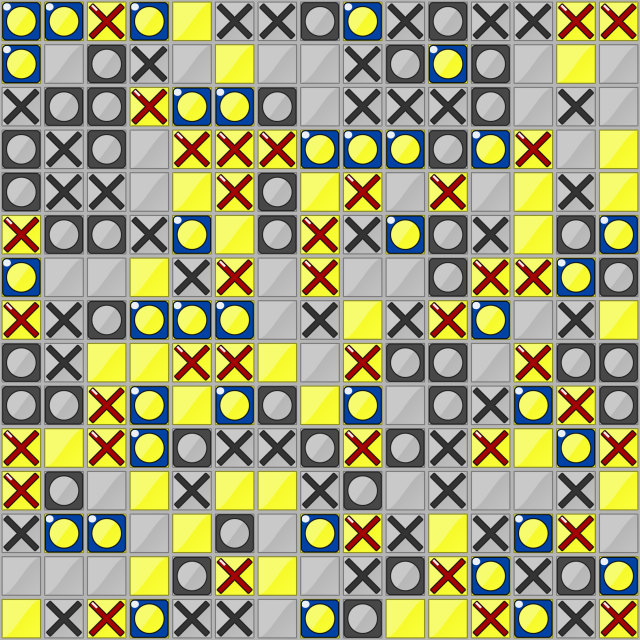
This pattern is drawn by a Shadertoy shader. Its source:

```glsl
#define CELLS 15.0
#define TILE_HALF 0.462
#define EDGE_WIDTH 0.022
#define INK_WIDTH 0.024
#define CROSS_REACH 0.335
#define CROSS_HALF_WIDTH 0.078
#define RING_HALF 0.450
#define HOLE_RADIUS 0.335
#define LIT_SHARE 0.47
#define BLANK_SHARE 0.36
#define CROSS_SHARE 0.35

float hash(vec2 p, float seed) {
    vec3 q = fract(vec3(p.xyx + seed) * vec3(0.1031, 0.1030, 0.0973));
    q += dot(q, q.yzx + 33.33);
    return fract((q.x + q.y) * q.z);
}

float roundBox(vec2 p, vec2 halfSize, float radius) {
    vec2 q = abs(p) - halfSize + radius;
    return length(max(q, 0.0)) + min(max(q.x, q.y), 0.0) - radius;
}

vec2 turn45(vec2 p) {
    return vec2(p.x + p.y, p.y - p.x) * 0.70711;
}

float crossShape(vec2 p) {
    vec2 q = abs(turn45(p));
    if (q.y > q.x) q = q.yx;
    return roundBox(q, vec2(CROSS_REACH * 1.41421 + 0.06, CROSS_HALF_WIDTH), 0.035);
}

float ringShape(vec2 p) {
    return max(roundBox(p, vec2(RING_HALF), 0.10), HOLE_RADIUS - length(p));
}

float fill(float d, float aa) {
    return smoothstep(aa, -aa, d);
}

// Glossy face: pale above an S-curve, deeper below it
vec3 tileFace(vec2 p, bool lit, float aa) {
    float curve = mix(-TILE_HALF, TILE_HALF, smoothstep(-0.5, 0.5, p.x));
    float below = fill(p.y - curve, aa + 0.015);
    float fade = clamp(0.5 + 0.6 * (p.x - p.y), 0.0, 1.0);
    vec3 pale = lit ? vec3(0.97, 0.99, 0.43) : vec3(0.79);
    vec3 deep = lit ? mix(vec3(0.95, 0.96, 0.08), vec3(0.98, 1.0, 0.24), fade)
                    : vec3(mix(0.67, 0.76, fade));
    return mix(pale, deep, below);
}

void mainImage(out vec4 fragColor, in vec2 fragCoord) {
    vec2 grid = fragCoord / iResolution.y * CELLS;
    float aa = 0.75 * CELLS / iResolution.y;
    vec2 id = floor(grid);
    vec2 p = fract(grid) - 0.5;

    bool lit = hash(id, 3.7) < LIT_SHARE;
    float pick = hash(id, 41.3);
    bool isBlank = pick < BLANK_SHARE;
    bool isCross = pick < BLANK_SHARE + CROSS_SHARE;

    // Grout, tile edge and face
    float tile = roundBox(p, vec2(TILE_HALF), 0.02);
    vec3 edge = lit ? vec3(0.50, 0.50, 0.08) : vec3(0.43);
    vec3 color = mix(vec3(0.71), edge, fill(tile, aa));
    color = mix(color, tileFace(p, lit, aa), fill(tile + EDGE_WIDTH, aa));

    // Cross or pierced square, inked along its edge
    if (!isBlank) {
        float mark = isCross ? crossShape(p) : ringShape(p);
        vec3 paint = isCross ? (lit ? vec3(0.64, 0.01, 0.01) : vec3(0.20))
                             : (lit ? vec3(0.00, 0.26, 0.64) : vec3(0.28));
        vec3 ink = lit ? vec3(0.04) : vec3(0.11);
        float body = fill(mark + INK_WIDTH, aa);
        color = mix(color, ink, fill(mark, aa));
        color = mix(color, paint, body);

        // White glint at the upper left of coloured marks
        if (lit) {
            vec2 q = p - vec2(-0.31, 0.31);
            float glint = isCross
                ? roundBox(turn45(q) - vec2(0.022, 0.0), vec2(0.028, 0.10), 0.02)
                : length((q - vec2(-0.03, 0.03)) * vec2(1.0, 1.1)) - 0.095;
            color = mix(color, vec3(1.0), 0.92 * body * fill(glint, aa));
        }
    }

    fragColor = vec4(color, 1.0);
}
```
